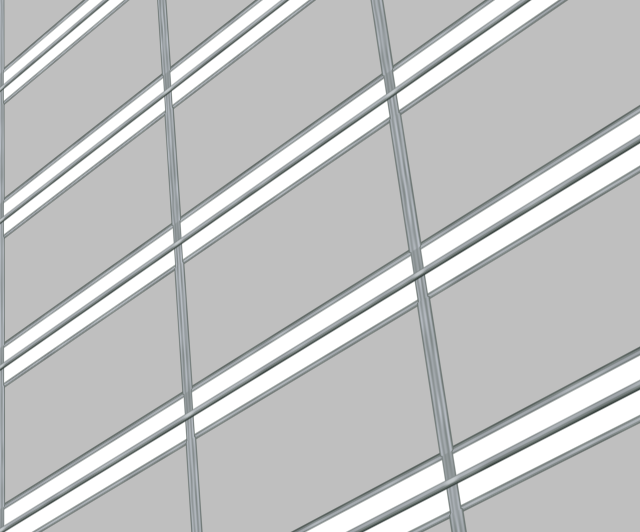
Write a WebGL 2 fragment shader that draws this pattern.

```glsl
#version 300 es
precision highp float;

uniform vec2 u_resolution;
out vec4 outColor;

const vec3 PANEL = vec3(0.75);
const vec3 GAP = vec3(1.0);
const vec3 LIGHT = vec3(0.66, 0.68, 0.70);
const vec3 MID = vec3(0.50, 0.53, 0.53);
const vec3 SHADE = vec3(0.36, 0.40, 0.38);
const vec3 DARK = vec3(0.20, 0.24, 0.23);

// Columns: post step, rail step and origin of the tilted grid plane.
const mat3 PLANE = mat3(
    0.3042, 0.1865, -0.0855,
    -0.0001, -0.3075, -0.0552,
    0.0015, 0.3094, 1.0);

const float RAIL_OFFSET = 0.13;
const float POST_HALF = 0.025;

float hash(vec2 p) {
    return fract(sin(dot(p, vec2(127.1, 311.7))) * 43758.5453);
}

float noise(vec2 p) {
    vec2 i = floor(p);
    vec2 f = fract(p);
    f = f * f * (3.0 - 2.0 * f);
    float low = mix(hash(i), hash(i + vec2(1.0, 0.0)), f.x);
    float high = mix(hash(i + vec2(0.0, 1.0)), hash(i + 1.0), f.x);
    return mix(low, high, f.y);
}

// Coverage of a strip centred on zero.
float strip(float d, float halfWidth, float blur) {
    return 1.0 - smoothstep(halfWidth - blur, halfWidth + blur, abs(d));
}

// Round steel shading; t runs from -1 to 1 across the bar.
vec3 steel(float t, float highlight) {
    float d = abs(t - highlight);
    vec3 c = mix(LIGHT, MID, smoothstep(0.1, 0.6, d));
    c = mix(c, SHADE, smoothstep(0.6, 1.0, d));
    return mix(c, DARK, smoothstep(0.9, 1.3, d));
}

vec3 addRail(vec3 base, float d, float halfWidth, float highlight, float wear, float blur) {
    vec3 metal = steel(d / halfWidth, highlight) + 0.10 * (wear - 0.5);
    return mix(base, metal, strip(d, halfWidth, blur));
}

// Bundled wires with streaks drawn out along the post.
vec3 postColor(float t, float along, float id, float inGap) {
    float wires = 0.5 + 0.5 * cos(t * 9.4 + 0.5);
    float streak = noise(vec2(t * 3.5 + id * 17.0, along * 9.0));
    vec3 c = mix(MID, vec3(0.73, 0.75, 0.78), 0.55 * wires + 0.45 * streak);
    c = mix(c, SHADE, 0.75 * smoothstep(0.65, 1.0, abs(t)));
    return mix(c, MID, 0.5 * inGap);
}

void main() {
    vec2 p = gl_FragCoord.xy / u_resolution.y;
    vec3 h = inverse(PLANE) * vec3(p, 1.0);
    vec2 grid = h.xy / h.z;
    vec2 blur = 0.75 * fwidth(grid);
    vec2 id = floor(grid + 0.5);
    vec2 d = grid - id;

    // Panels with open bands between them
    float band = strip(d.y, RAIL_OFFSET, blur.y);
    vec3 color = mix(PANEL, GAP, band);

    // Outer rails
    float wear = noise(vec2(grid.x * 14.0, id.y * 5.0 + d.y * 40.0));
    color = addRail(color, d.y + RAIL_OFFSET, 0.017, 0.2, wear, blur.y);
    color = addRail(color, d.y - RAIL_OFFSET, 0.015, -0.05, wear, blur.y);

    // Posts, slimmer where they cross an open band
    float postHalf = POST_HALF * (1.0 - 0.2 * band);
    float upperGap = band * step(d.y, 0.0);
    vec3 post = postColor(d.x / postHalf, grid.y, id.x, upperGap);
    color = mix(color, post, strip(d.x, postHalf, blur.x));

    // Middle rail in front, catching light at each post
    color = addRail(color, d.y, 0.019, -0.4, wear, blur.y);
    float glint = strip(d.x, 0.02, 0.015) * strip(d.y + 0.005, 0.009, blur.y);
    color = mix(color, vec3(0.80, 0.82, 0.83), 0.75 * glint);

    outColor = vec4(color, 1.0);
}
```
